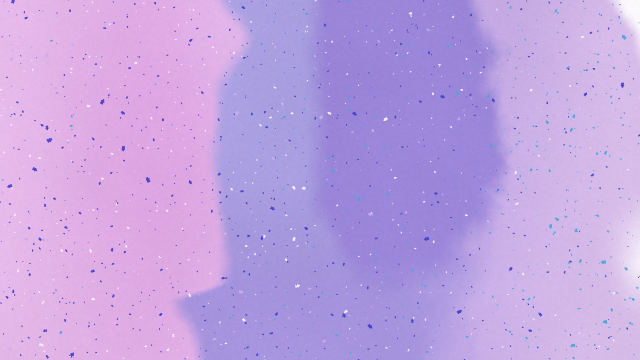
A WebGL 1 fragment shader for this background:

```glsl
precision highp float;
uniform vec2 u_resolution;

vec3 hash3(vec2 p) {
  vec3 q = fract(p.xyx * vec3(0.1031, 0.1030, 0.0973));
  q += dot(q, q.yxz + 33.33);
  return fract((q.xxy + q.yzz) * q.zyx);
}

float noise(vec2 p) {
  vec2 i = floor(p), f = fract(p);
  f = f * f * (3.0 - 2.0 * f);
  return mix(mix(hash3(i).x, hash3(i + vec2(1.0, 0.0)).x, f.x),
             mix(hash3(i + vec2(0.0, 1.0)).x, hash3(i + 1.0).x, f.x), f.y);
}

float fbm(vec2 p) {
  float sum = 0.0, amp = 0.5;
  for (int i = 0; i < 5; i++) {
    sum += amp * noise(p);
    p = p * 2.03 + 17.3;
    amp *= 0.5;
  }
  return sum;
}

float bump(float d, float width) {
  return exp(-d * d / (width * width));
}

// Soft step centred on zero
float soft(float d, float width) {
  return smoothstep(-width, width, d);
}

vec3 washes(vec2 p) {
  float bleed = fbm(p * 9.0) - 0.48;
  float cloud = fbm(p * 3.5 + 40.0) - 0.48;
  float y = p.y;

  // Pink field, deepest left of the centre
  vec3 pink = mix(vec3(0.90, 0.735, 0.915), vec3(0.865, 0.645, 0.885),
                  bump(p.x - 0.43, 0.32) * (0.65 + 0.35 * bump(y - 0.6, 0.4)));
  pink = mix(pink, vec3(0.87, 0.71, 0.91), 0.5 * bump(p.x - 0.65, 0.12) * smoothstep(0.6, 0.9, y));

  // Lilac field, paler towards the right
  vec3 lilac = mix(vec3(0.775, 0.67, 0.895), vec3(0.84, 0.73, 0.91),
                   smoothstep(1.3, 1.75, p.x + 0.12 * (0.5 - y)));

  // Periwinkle band
  vec3 blue = mix(vec3(0.645, 0.575, 0.865), vec3(0.665, 0.625, 0.88), smoothstep(0.1, 0.6, y));
  float blueLeft = 0.60 + 0.075 * bump(y - 0.9, 0.09) + 0.03 * bump(y - 0.3, 0.12)
                 - 0.12 * (1.0 - smoothstep(0.16, 0.22, y))
                 + 0.08 * (1.0 - smoothstep(0.0, 0.17, y));
  float blueRight = 1.24 + 0.15 * smoothstep(0.15, 0.45, y) - 0.06 * smoothstep(0.8, 1.0, y);
  float rightBlur = mix(0.12, 0.045, smoothstep(0.15, 0.5, y));

  // Violet pool inside the band
  float violetLeft = 0.88 + 0.10 * (1.0 - smoothstep(0.2, 0.45, y));
  float violet = soft(p.x - violetLeft + 0.06 * bleed, 0.04)
               * soft(y - 0.23 - 0.12 * max(p.x - 1.1, 0.0) + 0.1 * bleed, 0.07);
  blue = mix(blue, vec3(0.605, 0.525, 0.85), violet);

  vec3 col = mix(pink, blue, soft(p.x - blueLeft + 0.06 * bleed, 0.03));
  col = mix(col, lilac, soft(p.x - blueRight + 0.16 * bleed, rightBlur));
  col += 0.045 * cloud;

  // Bare paper at the right border
  float corner = soft(p.x - 1.72 + 0.43 * (y - 1.0) + 0.06 * bleed, 0.03);
  vec2 gap = (p - vec2(1.80, 0.29)) / vec2(0.075, 0.11);
  float bare = max(corner, 0.8 * exp(-dot(gap, gap)) * (1.0 + bleed));
  return mix(col, vec3(0.985, 0.975, 0.99), clamp(bare, 0.0, 1.0));
}

// One angular fleck per grid cell, tinted according to its place
vec3 flecks(vec3 col, vec2 p, float cell, float seed) {
  vec2 id = floor(p / cell);
  vec3 place = hash3(id + seed);
  vec3 look = hash3(id + seed + 71.7);
  vec2 centre = (id + 0.15 + 0.7 * place.xy) * cell;
  float radius = cell * mix(0.035, 0.088, look.x * look.x);
  vec2 d = p - centre;
  float angle = atan(d.y, d.x + 0.00001) + 6.283 * look.y;
  float outline = radius * (0.9 + 0.22 * cos(2.0 * angle) + 0.13 * cos(5.0 * angle));
  float edge = 0.6 / u_resolution.y;
  float cover = 1.0 - smoothstep(-edge, edge, length(d) - outline);

  float cyanShare = 0.03 + 0.2 * smoothstep(0.6, 0.8, centre.x) + 0.35 * smoothstep(1.3, 1.6, centre.x);
  float indigoShare = mix(0.58, 0.3, smoothstep(0.5, 1.2, centre.x));
  vec3 tint = look.z < 0.55 ? vec3(0.98, 0.95, 0.99) : vec3(0.78, 0.67, 0.93);
  if (place.z < cyanShare + indigoShare) tint = vec3(0.27, 0.25, 0.80);
  if (place.z < cyanShare) tint = vec3(0.27, 0.65, 0.86);
  float present = step(fract(look.y * 7.3 + look.z * 3.1), 0.42);
  return mix(col, tint, cover * present * 0.92);
}

void main() {
  vec2 p = gl_FragCoord.xy / u_resolution.y;
  vec3 col = washes(p);

  // Paper grain
  col += 0.018 * (noise(p * 190.0) - 0.5);

  // Spatter, from large flecks to fine dust
  for (int i = 0; i < 4; i++) {
    float level = float(i);
    col = flecks(col, p + 0.013 * level, 0.078 * pow(0.72, level), 13.0 + 29.0 * level);
  }
  gl_FragColor = vec4(clamp(col, 0.0, 1.0), 1.0);
}
```
